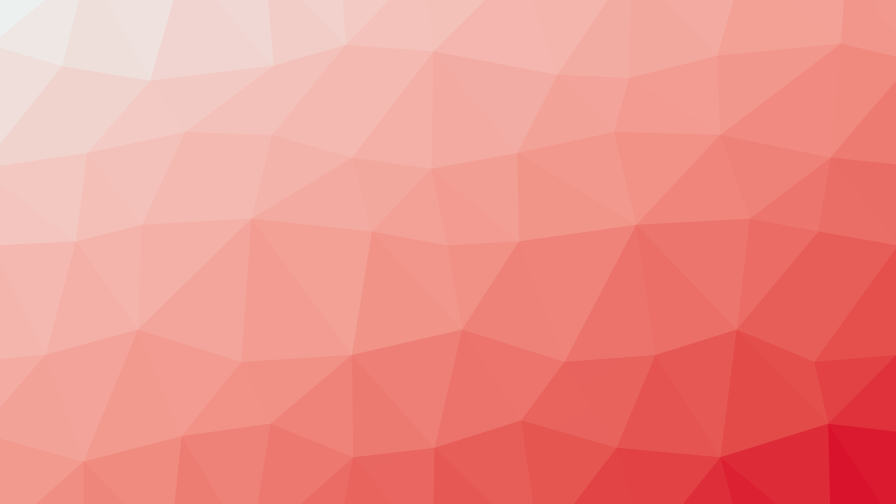
This background is drawn by a WebGL 2 fragment shader. Its source:

```glsl
#version 300 es
precision highp float;

uniform vec2 u_resolution;
out vec4 outColor;

#define ASPECT (16.0 / 9.0)
#define COLUMN_STEP 0.1875
#define MESH_CENTER vec2(0.884, 5.0)
#define PALE vec3(0.925, 0.945, 0.940)
#define BLUSH vec3(0.958, 0.755, 0.725)
#define CORAL vec3(0.950, 0.580, 0.535)
#define RED vec3(0.893, 0.300, 0.285)
#define CRIMSON vec3(0.850, 0.050, 0.160)
#define STOPS vec3(0.25, 0.52, 0.82)

const float TAU = 6.2831853;
const int ROWS = 7;

// Sideways sway of each mesh row, top to bottom: amplitude, frequency, peak column
const vec3 SWAY[ROWS] = vec3[](
    vec3(0.046, 0.135, 1.6), vec3(0.035, 0.333, 0.1), vec3(0.046, 0.111, 1.8),
    vec3(0.042, 0.263, 4.1), vec3(0.049, 0.111, 6.2), vec3(0.039, 0.111, 1.9),
    vec3(0.032, 0.143, 0.8));

// Vertical dip of each mesh row: height, amplitude, frequency, lowest column
const vec4 DIP[ROWS] = vec4[](
    vec4(1.070, 0.000, 0.000, 0.0), vec4(0.877, 0.037, 0.217, 6.6),
    vec4(0.704, 0.039, 0.200, 4.9), vec4(0.539, 0.028, 0.200, 0.3),
    vec4(0.308, 0.039, 0.333, 3.4), vec4(0.125, 0.041, 0.303, 4.35),
    vec4(-0.090, 0.000, 0.000, 0.0));

float wave(float column, float amplitude, float frequency, float peak) {
    return amplitude * cos(TAU * frequency * (column - peak));
}

vec2 meshNode(int column, int row) {
    float c = float(column);
    vec3 s = SWAY[row];
    vec4 d = DIP[row];
    float x = MESH_CENTER.x + COLUMN_STEP * (c - MESH_CENTER.y);
    return vec2(x + wave(c, s.x, s.y, s.z), d.x - wave(c, d.y, d.z, d.w));
}

// Diagonal colour ramp from the upper left to the lower right
vec3 ramp(vec2 q) {
    float t = clamp(0.5 * (q.x / ASPECT + 1.0 - q.y), 0.0, 1.0);
    vec3 c = mix(PALE, BLUSH, clamp(t / STOPS.x, 0.0, 1.0));
    c = mix(c, CORAL, clamp((t - STOPS.x) / (STOPS.y - STOPS.x), 0.0, 1.0));
    c = mix(c, RED, clamp((t - STOPS.y) / (STOPS.z - STOPS.y), 0.0, 1.0));
    return mix(c, CRIMSON, clamp((t - STOPS.z) / (1.0 - STOPS.z), 0.0, 1.0));
}

float edgeDistance(vec2 p, vec2 a, vec2 b) {
    vec2 e = normalize(b - a);
    return dot(p - a, vec2(e.y, -e.x));
}

// Flat facet with smooth coverage; corners run counterclockwise
vec4 facet(vec2 p, vec2 a, vec2 b, vec2 c, float pixel) {
    float d = max(edgeDistance(p, a, b), max(edgeDistance(p, b, c), edgeDistance(p, c, a)));
    float coverage = clamp(0.5 - d / pixel, 0.0, 1.0);
    if (coverage <= 0.0) return vec4(0.0);
    return vec4(ramp((a + b + c) / 3.0), 1.0) * coverage;
}

void main() {
    vec2 p = gl_FragCoord.xy / u_resolution * vec2(ASPECT, 1.0);
    float pixel = 1.0 / u_resolution.y;
    vec4 sum = vec4(ramp(p), 1.0) * 0.001;

    for (int row = 0; row < ROWS - 1; row++) {
        vec2 topLeft = meshNode(-1, row);
        vec2 lowLeft = meshNode(-1, row + 1);
        for (int column = 0; column <= 11; column++) {
            vec2 topRight = meshNode(column, row);
            vec2 lowRight = meshNode(column, row + 1);
            // Split each cell along its shorter diagonal
            if (distance(topLeft, lowRight) < distance(topRight, lowLeft)) {
                sum += facet(p, topLeft, lowLeft, lowRight, pixel);
                sum += facet(p, topLeft, lowRight, topRight, pixel);
            } else {
                sum += facet(p, topLeft, lowLeft, topRight, pixel);
                sum += facet(p, lowLeft, lowRight, topRight, pixel);
            }
            topLeft = topRight;
            lowLeft = lowRight;
        }
    }
    outColor = vec4(sum.rgb / sum.a, 1.0);
}
```
